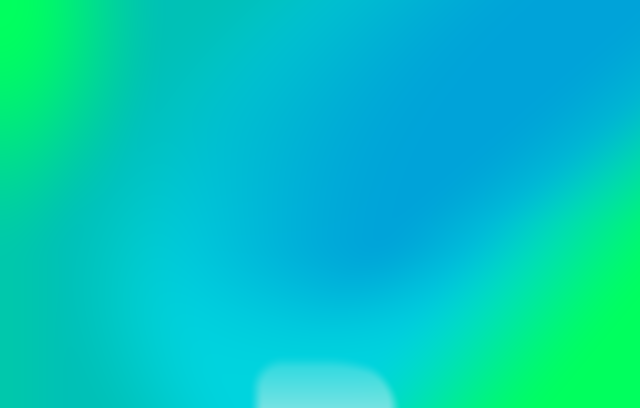
Give the GLSL for this background, as a WebGL 2 fragment shader.

```glsl
#version 300 es
precision highp float;

uniform vec2 u_resolution;
out vec4 fragColor;

float roundedBox(vec2 p, vec2 halfSize, float radius) {
    vec2 q = abs(p) - halfSize + radius;
    return length(max(q, 0.0)) + min(max(q.x, q.y), 0.0) - radius;
}

void main() {
    vec2 p = gl_FragCoord.xy / u_resolution.y;
    p.x *= 1.567 * u_resolution.y / u_resolution.x;

    vec3 green = vec3(0.0, 1.0, 0.37);
    vec3 teal = vec3(0.0, 0.755, 0.715);
    vec3 blue = vec3(0.0, 0.64, 0.85);
    vec3 cyan = mix(vec3(0.0, 0.83, 0.87), vec3(0.0, 0.765, 0.81), smoothstep(0.2, 0.75, p.y));

    // Curved bands running from teal through cyan to blue
    float bend = p.y - 0.34;
    float band = p.x - 0.13 - 0.85 * bend * bend;
    vec3 color = mix(teal, cyan, smoothstep(-0.03, 0.37, band));
    float blueAmount = smoothstep(0.15, 0.85, band);

    // The blue band fades to cyan at the bottom and toward the right slope
    float slope = dot(vec2(p.x, 1.0 - p.y), vec2(0.77, 0.64));
    slope -= 0.25 * max(p.y - 0.45, 0.0);
    blueAmount *= smoothstep(0.06, 0.42, p.y);
    blueAmount *= 1.0 - smoothstep(1.07, 1.45, slope);
    color = mix(color, blue, blueAmount);

    // Green glows at the upper left, the left edge and the lower right
    float cornerDistance = length(vec2(p.x, 0.65 * (1.0 - p.y)));
    color = mix(color, green, 1.0 - smoothstep(0.02, 0.43, cornerDistance));
    color = mix(color, green, 0.12 * (1.0 - smoothstep(0.0, 0.2, p.x)));
    color = mix(color, green, smoothstep(1.25, 1.7, slope));

    // Pale patch on the lower edge, its top sloping down to the right
    vec2 q = p - vec2(0.797, -0.02);
    q.y += 1.6 * max(q.x, 0.0) * max(q.x, 0.0);
    float patchShape = 1.0 - smoothstep(-0.022, 0.016, roundedBox(q, vec2(0.172, 0.137), 0.07));
    float patchFade = mix(0.95, 0.35, clamp(p.y / 0.115, 0.0, 1.0));
    color = mix(color, vec3(0.48, 0.89, 0.89), patchShape * patchFade);

    fragColor = vec4(color, 1.0);
}
```
